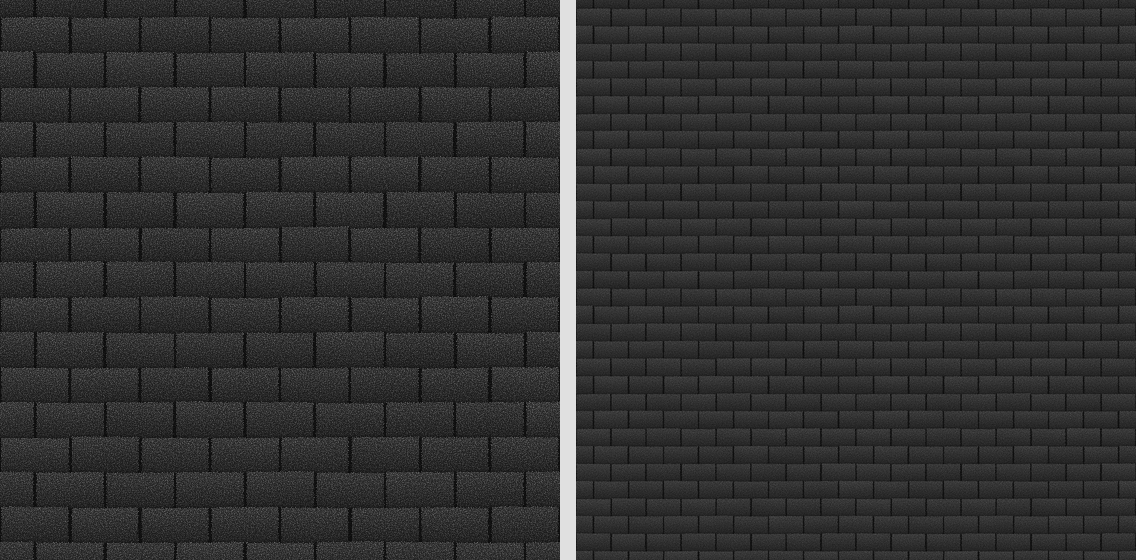
Left, the tile; right, the same tile 2 across and 2 down.
This texture is drawn by a three.js fragment shader. Its source:

```glsl
// Dark asphalt roof shingles: staggered rows of tabs, each lit at its top and
// fading to shadow, with uneven top edges and narrow joints frayed by granules.
// Rows are layered at their edges, then covered by wrapping gradient-noise grit.

#define TABS 8.0           // tabs across
#define ROWS 16.0          // rows up (even, so the stagger wraps)
#define JOINT 0.020        // half joint width, in tab widths
#define EDGE_JITTER 0.05   // spread of top edge height, in row heights
#define EDGE_TILT 0.05     // spread of top edge slope, in row heights
#define SOFT 0.0008        // edge softness, in canvas units
#define FRAY 0.0022        // how far granules break the edges, in canvas units
#define GRIT_CELLS 130.0   // grit cells per wrap, before the turned scaling
#define GRIT 0.95          // grit contrast
#define TOP_COLOR vec3(0.232)
#define LOW_COLOR vec3(0.142)
#define JOINT_COLOR vec3(0.066)

varying vec2 vUv;

vec2 hash2(vec2 p) {
  vec3 q = fract(p.xyx * vec3(0.1031, 0.1030, 0.0973));
  q += dot(q, q.yzx + 33.33);
  return fract((q.xx + q.yz) * q.zy);
}

// Gradient at one lattice point, dotted with the offset from it
float corner(vec2 cell, vec2 offset, float period, float seed) {
  float a = 6.28318 * hash2(mod(cell, period) + seed).x;
  return dot(vec2(cos(a), sin(a)), offset);
}

// Gradient noise over the unit square, wrapping after a whole period
float gradientNoise(vec2 uv, float period, float seed) {
  vec2 p = uv * period;
  vec2 i = floor(p);
  vec2 f = p - i;
  vec2 w = f * f * f * (f * (f * 6.0 - 15.0) + 10.0);
  vec2 e = vec2(1.0, 0.0);
  float low = mix(corner(i, f, period, seed),
                  corner(i + e, f - e, period, seed), w.x);
  float high = mix(corner(i + e.yx, f - e.yx, period, seed),
                   corner(i + 1.0, f - 1.0, period, seed), w.x);
  return mix(low, high, w.y);
}

// Fine granules: two lattices turned by whole-number matrices, so they
// still wrap but never line up with the canvas axes
float granules(vec2 uv) {
  vec2 fine = mat2(3.0, -2.0, 2.0, 3.0) * uv;
  vec2 mid = mat2(2.0, 1.0, -1.0, 2.0) * uv;
  return gradientNoise(fine, GRIT_CELLS, 5.0)
       + 0.4 * gradientNoise(mid, GRIT_CELLS, 11.0);
}

// Position along a row in tab widths; alternate rows shift by half a tab
float alongRow(float row) {
  return vUv.x * TABS + 0.5 * (1.0 - mod(row, 2.0));
}

vec2 tabId(float row) {
  return mod(vec2(floor(alongRow(row)), row), vec2(TABS, ROWS));
}

// Height of a tab's uneven top edge above its row line
float topEdge(float row) {
  vec2 rnd = hash2(tabId(row) + 17.0) - 0.5;
  return rnd.x * EDGE_JITTER + rnd.y * EDGE_TILT * (fract(alongRow(row)) - 0.5);
}

// Shaded tab with its side joints; y runs from 0 to 1 up the row
vec3 tabColor(float row, float y, float fray) {
  float x = fract(alongRow(row));
  vec2 id = tabId(row);
  vec2 inset = JOINT * (0.75 + 0.6 * hash2(id + 41.0));
  float side = min(x - inset.x, 1.0 - x - inset.y) + fray * TABS;
  float tone = 1.0 + 0.06 * (hash2(id + 73.0).x - 0.5);
  vec3 face = mix(LOW_COLOR, TOP_COLOR, clamp(y, 0.0, 1.0)) * tone;
  float soft = SOFT * TABS;
  return mix(JOINT_COLOR, face, smoothstep(-soft, soft, side));
}

void main() {
  float grain = granules(vUv);
  float fray = FRAY * grain;

  // Nearest row line, with the lower row overlapping the upper one
  float r = vUv.y * ROWS + 0.5;
  float line = floor(r + 0.5);
  float above = r - line - topEdge(line - 1.0) - fray * ROWS;

  vec3 lower = tabColor(line - 1.0, r - line + 1.0, fray);
  vec3 upper = tabColor(line, r - line, fray);

  // Contact shadow on the upper tab
  upper *= 1.0 - 0.2 * (1.0 - smoothstep(0.0, 0.1, above));
  float soft = SOFT * ROWS;
  vec3 color = mix(lower, upper, smoothstep(-soft, soft, above));

  // Granules, brighter at their peaks, over faint broad weathering
  float grit = grain + 0.5 * (grain * grain - 0.05);
  float wear = gradientNoise(vUv, 12.0, 23.0);
  color *= max(0.25, 1.0 + GRIT * grit + 0.04 * wear);

  gl_FragColor = vec4(color, 1.0);
}
```
